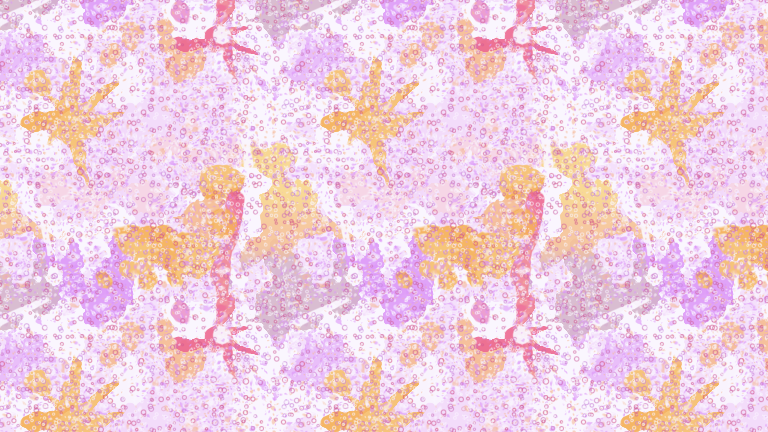
Reproduce this pattern procedurally as a Shadertoy shader.

```glsl
// Seamless tile of watercolour splashes, drips, droplets and tiny rings on pale lilac paper.

const float TAU = 6.2831853;
const float TILES_DOWN = 1.44;
const vec3 PAPER = vec3(.98, .965, .995);
const vec3 LILAC = vec3(.95, .85, .98);
const vec3 BLUSH = vec3(.97, .83, .87);
const vec3 ORCHID = vec3(.86, .58, .97);
const vec3 MAUVE = vec3(.83, .7, .79);
const vec3 PEACH = vec3(.96, .73, .61);
const vec3 YELLOW = vec3(.97, .84, .54);
const vec3 AMBER = vec3(.96, .69, .34);
const vec3 CRIMSON = vec3(.92, .35, .56);

vec3 hash3(vec2 cell, float seed) {
    vec3 q = fract((cell.xyx + seed) * vec3(.1031, .103, .0973));
    q += dot(q, q.yxz + 33.33);
    return fract((q.xxy + q.yzz) * q.zyx);
}

float corner(vec2 cell, vec2 offset, float period, float seed) {
    float a = TAU * hash3(mod(cell, period), seed).x;
    return dot(vec2(cos(a), sin(a)), offset);
}

// Gradient noise on a wrapping lattice
float noise(vec2 p, float n, float seed) {
    vec2 i = floor(p), f = p - i, e = vec2(1, 0), u = f * f * (3. - 2. * f);
    return mix(mix(corner(i, f, n, seed), corner(i + e, f - e, n, seed), u.x),
               mix(corner(i + e.yx, f - e.yx, n, seed), corner(i + 1., f - 1., n, seed), u.x), u.y);
}

float fbm(vec2 p, float period, float seed) {
    float sum = 0., gain = 1.;
    for (int i = 0; i < 4; i++) {
        sum += gain * noise(p * period, period, seed);
        period *= 2.;
        gain *= .55;
    }
    return sum;
}

// Offset to the nearest copy in the unit tile
vec2 wrap(vec2 d) { return fract(d + .5) - .5; }

float blob(vec2 p, float x, float y, float rx, float ry) {
    return (length(wrap(p - vec2(x, y)) / vec2(rx, ry)) - 1.) * min(rx, ry);
}

// Round body with rays thrown outward
float splat(vec2 p, float x, float y, float radius, float reach) {
    vec2 d = wrap(p - vec2(x, y));
    float ray = max(noise(vec2(atan(d.y, d.x) / TAU * 14., .5), 14., x * 90.), 0.);
    return length(d) - radius * (.85 + reach * 5. * ray * ray);
}

// Tapered stroke
float streak(vec2 p, vec2 a, vec2 b, float widthA, float widthB) {
    vec2 v = b - a, d = wrap(p - .5 * (a + b)) + .5 * v;
    float t = clamp(dot(d, v) / dot(v, v), 0., 1.);
    return length(d - v * t) - mix(widthA, widthB, t);
}

// Loose droplets thrown around a centre
float scatter(vec2 p, vec2 centre, vec2 spread, float size, float seed) {
    float d = 1.;
    for (int i = 0; i < 12; i++) {
        vec3 h = hash3(vec2(i, 3), seed);
        d = min(d, length(wrap(p - centre - spread * (2. * h.xy - 1.))) - size * mix(.25, 1., h.z));
    }
    return d;
}

// One jittered dot per cell, x: distance, y: random tint
vec2 dots(vec2 p, float cells, float density, float seed) {
    p = (p + seed * .37) * cells;
    vec2 cell = mod(floor(p), cells);
    vec3 h = hash3(cell, seed), g = hash3(cell, seed + 41.);
    float d = length(fract(p) - .3 - .4 * h.xy) - mix(.11, .28, g.x);
    return vec2(h.z < density ? d / cells : 1., g.y);
}

vec3 paint(vec3 base, vec3 ink, float d, float opacity, float px) {
    return mix(base, ink, opacity * smoothstep(px, -px, d));
}

void mainImage(out vec4 fragColor, in vec2 fragCoord) {
    float px = TILES_DOWN / iResolution.y;
    vec2 p = vec2(fragCoord.x, iResolution.y - fragCoord.y) * px;
    vec2 q = p + .028 * vec2(fbm(p, 7., 1.), fbm(p, 7., 2.));
    float rough = .13 * fbm(p, 9., 5.), tone = fbm(p, 5., 9.);

    // Pale washes and bare paper
    vec3 col = paint(PAPER, LILAC, .02 - tone * .3 - rough, .75, px * 2.);
    float pale = min(blob(q, .5, .36, .24, .15), blob(q, .37, .61, .27, .11));
    col = paint(col, LILAC, pale + rough, .9, px);
    col = paint(col, BLUSH, min(blob(q, .72, .51, .13, .05), blob(q, .36, .65, .16, .05)) + rough, .7, px);
    float bare = min(blob(q, .43, .29, .07, .07), blob(q, .9, .34, .13, .1));
    bare = min(bare, min(blob(q, .34, .06, .1, .08), blob(q, .1, .5, .13, .05)));
    col = paint(col, PAPER, bare + rough * .4, .9, px);

    // Orchid and mauve washes
    col = paint(col, mix(ORCHID, LILAC, .4), blob(q, .04, .2, .14, .08) + rough, .8, px);
    float violet = min(blob(q, .34, .96, .12, .08), blob(q, .23, .85, .08, .05));
    col = paint(col, ORCHID, violet + rough, .85, px);
    col = paint(col, MAUVE, blob(q, .99, .98, .17, .12) + rough, .85, px);

    // Yellow splash sinking into peach and mauve
    float sink = wrap(p - .75).y;
    vec3 fade = mix(YELLOW, PEACH, smoothstep(-.12, .03, sink) * .7);
    fade = mix(fade, MAUVE, smoothstep(.05, .18, sink));
    float sun = min(splat(q, .97, .72, .14, .7), blob(q, .88, .54, .07, .05));
    col = paint(col, fade, sun + rough * .5, .9, px);

    // Peach and amber splashes with loose droplets
    float peach = min(splat(q, .66, .73, .06, 1.3), blob(q, .61, .21, .07, .055) + rough * .5);
    peach = min(peach, scatter(q, vec2(.49, .14), vec2(.16, .08), .034, 7.));
    col = paint(col, mix(PEACH, AMBER, .25), peach, .85, px);
    float amber = min(splat(q, .25, .41, .09, 1.4), streak(q, vec2(.22, .27), vec2(.23, .4), .009, .04));
    amber = min(amber, min(blob(q, .13, .28, .045, .03), blob(q, .74, .61, .075, .065)));
    amber = min(amber, min(blob(q, .49, .8, .12, .06), blob(q, .64, .85, .09, .075)));
    amber = min(amber, scatter(q, vec2(.46, .9), vec2(.13, .06), .034, 12.));
    col = paint(col, mix(AMBER, YELLOW, .45 * smoothstep(-.02, .02, tone)), amber, .92, px);

    // Crimson strand, splash and drip
    vec2 knot = vec2(.735, .93), heart = vec2(.74, 1.12);
    float strand = min(streak(q, vec2(.79, .68), knot, .035, .025), streak(q, knot, heart, .02, .01));
    strand = min(strand, min(splat(q, .73, 1.13, .055, 1.6), streak(q, heart, vec2(.77, 1.26), .025, .004)));
    col = paint(col, mix(CRIMSON, PEACH, .15 + .3 * smoothstep(-.05, .05, tone)), strand, .9, px);
    col = paint(col, mix(CRIMSON, ORCHID, .4), blob(q, .61, .04, .037, .037), .65, px);
    col = paint(col, AMBER, blob(p, .74, .745, .05, .05), .85, px);

    // White strokes over the colour
    float white = min(streak(q, vec2(.07, .61), vec2(.17, .84), .02, .013), blob(p, .74, .117, .03, .03));
    white = min(white, streak(p, vec2(-.02, 1.08), vec2(.15, 1), .016, .01));
    white = min(white, streak(q, vec2(.81, .42), vec2(.84, .61), .018, .012));
    col = paint(col, PAPER, white, .93, px);

    // Fine spatter, then coloured and white rings
    for (int i = 0; i < 8; i++) {
        float n = float(i);
        vec2 fleck = dots(q, 18. + 9. * n, .32 + .5 * tone, n + 20.);
        vec3 ink = i % 2 == 0 ? PAPER : mix(ORCHID, PEACH, step(.65, fleck.y));
        col = paint(col, ink, fleck.x, .6, px);
    }
    for (int i = 0; i < 5; i++) {
        float n = float(i);
        vec2 ring = dots(p, 29. + 5. * n, .3, n + 60.);
        vec3 ink = i < 3 ? mix(CRIMSON, ORCHID, ring.y) * .9 : PAPER;
        col = paint(col, ink, abs(ring.x) - .0013, .75, px);
    }
    fragColor = vec4(col, 1);
}
```
